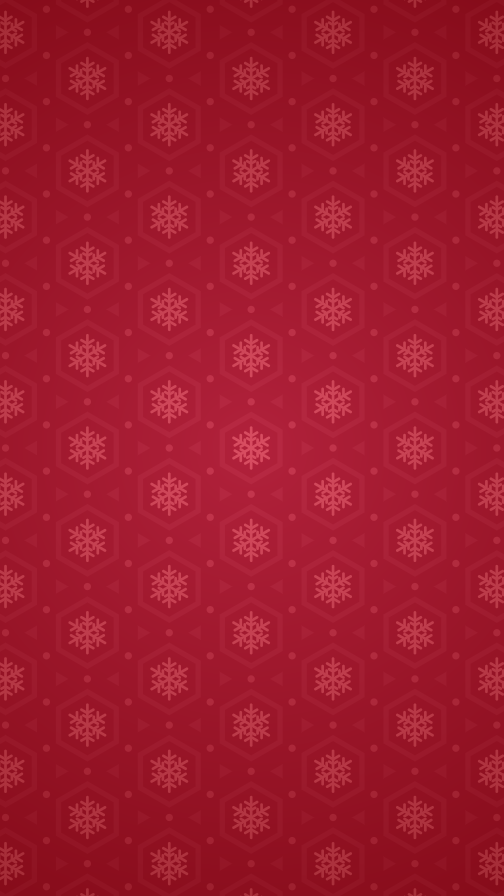
Give the GLSL for this pattern, as a Shadertoy shader.

```glsl
// Lengths are in vertical repeats
const float ROWS = 9.7;                    // repeats down the canvas
const vec2 CELL = vec2(1.773, 1.0);        // staggered lattice cell
const vec2 SHIFT = vec2(-0.009, 0.0);      // lattice offset from the centre
const float RING_OUTER = 0.341;
const float RING_INNER = 0.284;
const float DOT_RADIUS = 0.039;
const float TRIANGLE_INRADIUS = 0.045;
const float ARM_LENGTH = 0.220;
const float STROKE = 0.0145;               // half width of the flake lines
const vec2 INNER_BRANCH = vec2(0.080, 0.050);  // start along arm, length
const vec2 OUTER_BRANCH = vec2(0.130, 0.074);

const vec3 GLOW = vec3(0.695, 0.130, 0.232);
const vec3 EDGE = vec3(0.525, 0.045, 0.100);
const vec3 FLAKE_LIGHT = vec3(0.140, 0.155, 0.135);
const vec3 DOT_LIGHT = vec3(0.080, 0.080, 0.075);
const vec3 FAINT_LIGHT = vec3(0.026, 0.030, 0.030);

const vec2 DIR60 = vec2(0.8660254, 0.5);   // unit vector 60 degrees off the y axis

// Offset from the nearest centre of the staggered lattice
vec2 nearestCentre(vec2 p) {
    vec2 a = p - CELL * round(p / CELL);
    vec2 b = p - CELL * (floor(p / CELL) + 0.5);
    return dot(a, a) < dot(b, b) ? a : b;
}

float segment(vec2 p, vec2 a, vec2 b) {
    vec2 ab = b - a;
    return length(p - a - ab * clamp(dot(p - a, ab) / dot(ab, ab), 0.0, 1.0));
}

float branch(vec2 p, vec2 shape) {
    vec2 root = vec2(0.0, shape.x);
    return segment(p, root, root + DIR60 * shape.y);
}

float snowflake(vec2 p) {
    // Fold six arms, and both sides of each, onto the y axis
    vec2 normal = vec2(DIR60.x, -DIR60.y);
    p = abs(p);
    p -= 2.0 * max(dot(p, normal), 0.0) * normal;
    p.x = abs(p.x);
    float d = segment(p, vec2(0.0), vec2(0.0, ARM_LENGTH));
    d = min(d, branch(p, INNER_BRANCH));
    d = min(d, branch(p, OUTER_BRANCH));
    return d - STROKE;
}

// Pointy-topped hexagon: distance measured to its sides
float hexagon(vec2 p) {
    p = abs(p);
    return max(p.x, dot(p, DIR60.yx));
}

// Equilateral triangle pointing along +x
float triangle(vec2 p) {
    return max(-p.x, dot(vec2(p.x, abs(p.y)), DIR60.yx)) - TRIANGLE_INRADIUS;
}

float coverage(float d, float pixel) {
    return clamp(0.5 - d / pixel, 0.0, 1.0);
}

void mainImage(out vec4 fragColor, in vec2 fragCoord) {
    vec2 centred = fragCoord - 0.5 * iResolution.xy;
    float pixel = ROWS / iResolution.y;
    vec2 q = nearestCentre(centred * pixel - SHIFT);
    vec2 m = abs(q);

    // Radial background
    float falloff = length(centred) / (0.5 * length(iResolution.xy));
    vec3 color = mix(GLOW, EDGE, falloff);

    // Hexagonal ring around each flake
    float hex = hexagon(q);
    float ring = max(hex - RING_OUTER, RING_INNER - hex);

    // Dots midway between neighbours, triangles where three cells meet
    float dots = min(length(m - vec2(0.0, 0.5)), length(m - CELL * 0.25)) - DOT_RADIUS;
    vec2 side = m - vec2(CELL.x / 3.0, 0.0);
    vec2 corner = m - vec2(CELL.x / 6.0, 0.5);
    float triangles = min(triangle(side), triangle(vec2(-corner.x, corner.y)));

    // Lighter shapes, dimming with the background
    vec3 light = FAINT_LIGHT * coverage(min(ring, triangles), pixel);
    light += DOT_LIGHT * coverage(dots, pixel);
    light += FLAKE_LIGHT * coverage(snowflake(q), pixel);
    color += light * mix(1.1, 0.8, falloff);

    fragColor = vec4(color, 1.0);
}
```
